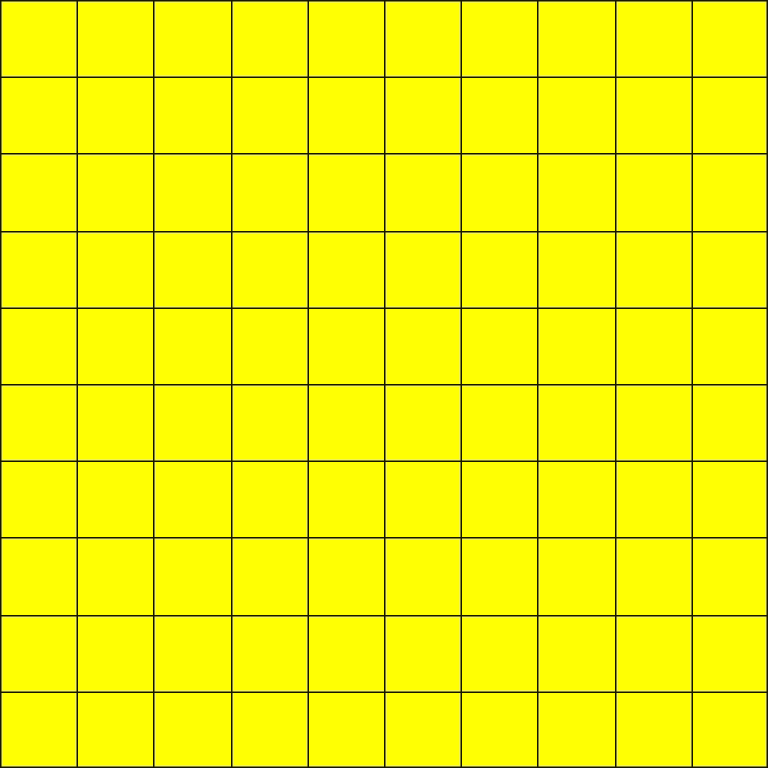
Write a Shadertoy shader that draws this pattern.

```glsl
// Yellow ten by ten square grid ruled with thin dark lines and a pale fringe.

const float CELLS = 10.0;   // repeats across and down
const float STEPS = 512.0;  // line widths per canvas side

const vec3 YELLOW = vec3(1.0, 1.0, 0.01);
const vec3 FRINGE = vec3(0.96, 0.96, 0.33);
const vec3 INK = vec3(0.09, 0.09, 0.0);

// Share of a box of the given width, centred on p, that lies in [low, high]
vec2 bandCoverage(vec2 p, vec2 low, vec2 high, vec2 width) {
    vec2 overlap = min(high, p + 0.5 * width) - max(low, p - 0.5 * width);
    return clamp(overlap / width, 0.0, 1.0);
}

// Union of the vertical and horizontal coverage
float eitherAxis(vec2 coverage) {
    return 1.0 - (1.0 - coverage.x) * (1.0 - coverage.y);
}

// Start of the nearest ruled line, snapped to whole steps inside the canvas
vec2 nearestLine(vec2 p, float cells, float steps) {
    vec2 index = floor(p / steps * cells + 0.5);
    return min(floor(index * steps / cells + 0.5), steps - 1.0);
}

void mainImage(out vec4 fragColor, in vec2 fragCoord) {
    // Canvas position in line widths, measured from the top left
    vec2 uv = fragCoord / iResolution.xy;
    vec2 p = vec2(uv.x, 1.0 - uv.y) * STEPS;
    vec2 filterWidth = STEPS / iResolution.xy;

    // Each line sits in a band two steps wide, whose other half is the fringe
    vec2 line = nearestLine(p, CELLS, STEPS);
    vec2 band = 2.0 * floor(line * 0.5);
    float fringe = eitherAxis(bandCoverage(p, band, band + 2.0, filterWidth));
    float ink = eitherAxis(bandCoverage(p, line, line + 1.0, filterWidth));

    vec3 color = mix(YELLOW, FRINGE, fringe);
    color = mix(color, INK, ink);
    fragColor = vec4(color, 1.0);
}
```
